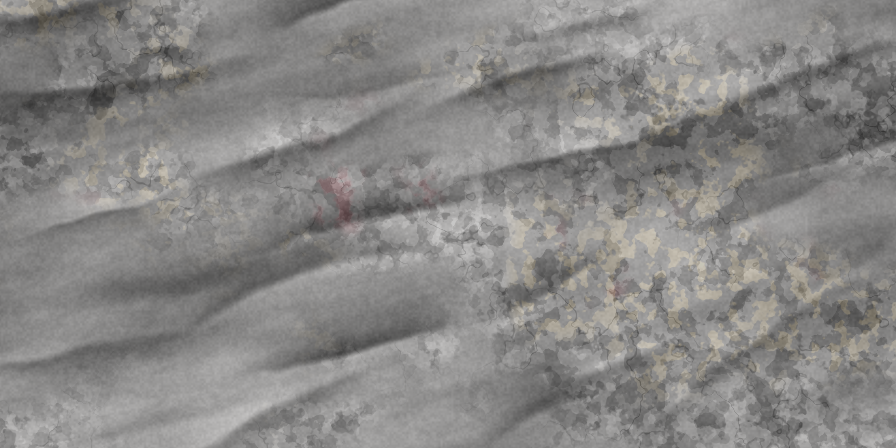
Write a WebGL 2 fragment shader that draws this texture.

```glsl
#version 300 es
precision highp float;

uniform vec2 u_resolution;
out vec4 outColor;

const float BASE_TONE = 0.555;
const float CLOUD_CONTRAST = 0.34;
const float STREAK_CONTRAST = 0.24;
const float GRAIN_CONTRAST = 0.085;
const int FOLD_COUNT = 26;
const float FOLD_DEPTH = 0.62;
const float FOLD_SHEEN = 0.09;
const float SPOT_DEPTH = 0.13;
const float FLAKE_LIGHT = 0.075;
const float CRACK_DEPTH = 0.10;
const vec3 WARM_GREY = vec3(1.006, 1.0, 0.996);
const vec3 OCHRE_SHIFT = vec3(0.035, 0.014, -0.035);
const vec3 RED_SHIFT = vec3(0.06, -0.025, -0.015);

float hash(vec2 p) {
    vec3 h = fract(p.xyx * 0.1031);
    h += dot(h, h.yzx + 33.33);
    return fract((h.x + h.y) * h.z);
}

float noise(vec2 p) {
    vec2 cell = floor(p), f = fract(p);
    f = f * f * (3.0 - 2.0 * f);
    return mix(mix(hash(cell), hash(cell + vec2(1, 0)), f.x),
               mix(hash(cell + vec2(0, 1)), hash(cell + vec2(1, 1)), f.x), f.y);
}

float fbm(vec2 p, int octaves) {
    float sum = 0.0, weight = 0.0, amplitude = 0.5;
    for (int i = 0; i < octaves; i++) {
        sum += amplitude * noise(p);
        weight += amplitude;
        amplitude *= 0.52;
        p = mat2(0.8, 0.6, -0.6, 0.8) * p * 2.03 + 17.3;
    }
    return sum / weight;
}

vec2 rotate(vec2 p, float angle) {
    float c = cos(angle), s = sin(angle);
    return vec2(c * p.x + s * p.y, c * p.y - s * p.x);
}

// x: shadow, y: sheen beside the crisp edge
vec2 folds(vec2 p) {
    float wobble = 0.05 * (fbm(p * 5.0 + 3.0, 3) - 0.5);
    float light = 1.0, sheen = 0.0;
    for (int i = 0; i < FOLD_COUNT; i++) {
        float n = float(i);
        vec2 center = fract(vec2(0.31, 0.12) + n * vec2(0.7549, 0.5698)) * vec2(2.1, 1.06) - 0.04;
        float slope = 0.10 + 0.26 * center.x * (1.0 - center.y) + 0.22 * hash(vec2(n, 1.0));
        float halfLength = mix(0.12, 0.42, hash(vec2(n, 2.0)));
        float softness = mix(0.018, 0.062, hash(vec2(n, 3.0)));
        float strength = mix(0.3, 1.0, hash(vec2(n, 4.0)));
        float bend = 0.9 * (hash(vec2(n, 5.0)) - 0.5);
        float side = hash(vec2(n, 6.0)) < 0.7 ? 1.0 : -1.0;

        vec2 q = rotate(p - center, slope);
        float across = side * (q.y + wobble - bend * q.x * q.x);
        float along = 1.0 - smoothstep(0.15, 1.0, abs(q.x) / halfLength);
        float edge = mix(0.006, 0.022, hash(vec2(n, 7.0)));
        float shade = smoothstep(-edge, edge, across) * exp(-max(across, 0.0) / softness);
        light *= 1.0 - 0.9 * strength * along * shade;
        sheen += strength * along * smoothstep(edge, -edge, across) * exp(min(across, 0.0) / 0.05);
    }
    return vec2(1.0 - light, min(sheen, 1.0));
}

void main() {
    vec2 p = gl_FragCoord.xy / u_resolution.y;

    // Soft clouds and drawn-out streaks
    vec2 flow = rotate(p, 0.24);
    float cloud = fbm(flow * vec2(2.4, 4.2) + 8.0, 5);
    float streak = fbm(flow * vec2(3.0, 15.0) + 31.0, 4);
    float tone = BASE_TONE + CLOUD_CONTRAST * (cloud - 0.5) + STREAK_CONTRAST * (streak - 0.5);

    // Worn patches with spots, flakes and cracks
    float worn = smoothstep(0.40, 0.58, fbm(flow * vec2(2.0, 3.2) + 52.0, 4));
    float fineField = fbm(p * 34.0 + 5.0, 4);
    float coarseField = fbm(p * 17.0 + 71.0, 4);
    float spots = smoothstep(0.53, 0.60, fineField) * 0.75 + smoothstep(0.60, 0.65, coarseField);
    float flakes = smoothstep(0.52, 0.62, fbm(p * 44.0 + 90.0, 3));
    float crackField = abs(fbm(p * 13.0 + 23.0, 4) - 0.5);
    float cracks = (1.0 - smoothstep(0.004, 0.022, crackField)) * smoothstep(0.45, 0.6, noise(p * 7.0));
    tone += worn * (FLAKE_LIGHT * flakes - SPOT_DEPTH * min(spots, 1.3) - CRACK_DEPTH * cracks + 0.025);

    // Folded cloth shading
    vec2 fold = folds(p);
    tone += FOLD_SHEEN * fold.y * (1.0 - fold.x);
    tone *= 1.0 - FOLD_DEPTH * fold.x;

    // Fine grain
    float grain = 0.6 * noise(p * 210.0) + 0.4 * noise(p * 95.0 + 40.0) - 0.5;
    tone += GRAIN_CONTRAST * grain;

    // Faint stains
    float ochre = worn * flakes * smoothstep(0.48, 0.68, fbm(p * 3.1 + 64.0, 3));
    float red = worn * smoothstep(0.70, 0.84, fbm(p * 5.5 + 12.0, 3)) * smoothstep(0.4, 0.6, fineField);
    vec3 color = tone * WARM_GREY + ochre * OCHRE_SHIFT + red * RED_SHIFT;
    outColor = vec4(clamp(color, 0.08, 0.78), 1.0);
}
```
